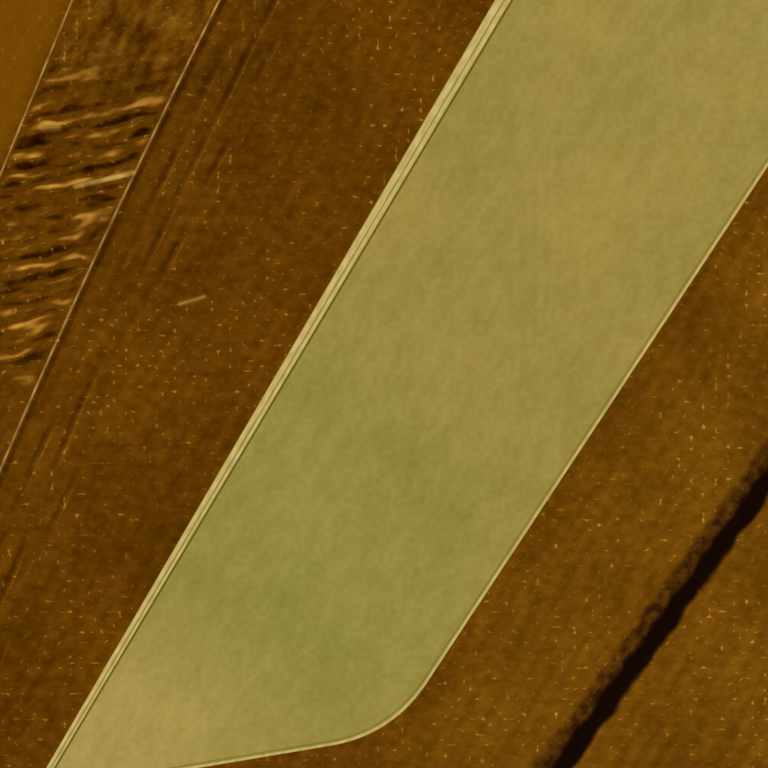
Give the GLSL for this texture, as a WebGL 1 fragment shader.

```glsl
precision highp float;
// Aerial farmland: a pale slanted crop strip between brown soils, tracks and a dark furrow.
uniform vec2 u_resolution;

vec2 gradientAt(vec2 cell) {
  float h = fract(sin(dot(cell, vec2(127.1, 311.7))) * 43758.5);
  return vec2(cos(h * 6.2832), sin(h * 6.2832));
}

// Gradient noise, roughly -0.7 to 0.7
float noise(vec2 p) {
  vec2 i = floor(p), f = fract(p);
  vec2 u = f * f * f * (f * (f * 6.0 - 15.0) + 10.0);
  vec2 e = vec2(1.0, 0.0);
  float low = mix(dot(gradientAt(i), f), dot(gradientAt(i + e), f - e), u.x);
  float high = mix(dot(gradientAt(i + e.yx), f - e.yx), dot(gradientAt(i + 1.0), f - 1.0), u.x);
  return mix(low, high, u.y);
}

float fbm(vec2 p) {
  float sum = 0.0, amp = 0.6;
  for (int i = 0; i < 4; i++) {
    sum += amp * noise(p);
    p = mat2(1.6, 1.2, -1.2, 1.6) * p + 7.3;
    amp *= 0.55;
  }
  return sum;
}

// Signed distance to the line a-b, positive on its right
float sideOf(vec2 p, vec2 a, vec2 b) {
  vec2 dir = normalize(b - a);
  return dot(p - a, vec2(dir.y, -dir.x));
}

float segment(vec2 p, vec2 a, vec2 b) {
  vec2 ab = b - a;
  return length(p - a - ab * clamp(dot(p - a, ab) / dot(ab, ab), 0.0, 1.0));
}

float smoothMax(float a, float b, float k) {
  float h = max(k - abs(a - b), 0.0) / k;
  return max(a, b) + h * h * k * 0.25;
}

// Soft coverage of a stroke of the given half width
float stroke(float d, float halfWidth, float blur) {
  return 1.0 - smoothstep(halfWidth - blur, halfWidth + blur, abs(d));
}

vec3 soilColor(vec2 p, vec2 rows, float rightSide) {
  float broad = fbm(p * 5.0);
  float grain = fbm(p * vec2(55.0, 75.0));
  float furrows = noise(rows * vec2(95.0, 9.0));
  vec3 col = mix(vec3(0.37, 0.215, 0.012), vec3(0.425, 0.265, 0.03), rightSide);
  col += vec3(0.09, 0.065, 0.015) * broad + vec3(0.10, 0.08, 0.03) * grain;
  col += vec3(0.05, 0.035, 0.01) * furrows;
  float specks = smoothstep(0.28, 0.6, noise(p * vec2(125.0, 150.0)));
  return col + vec3(0.24, 0.2, 0.12) * specks * (0.4 + 0.6 * smoothstep(-0.2, 0.3, broad + grain));
}

// Tyre tracks and pale scrapes on the left soil
vec3 addTracks(vec3 col, vec2 p, vec2 rows, float px) {
  float outer = (p.x - 0.412 * (p.y - 0.772)) * 0.92;
  float t = p.y - 0.388;
  float inner = (p.x - 0.43 * t - 0.06 * t * t) * 0.91;
  float strip = smoothstep(0.0, 0.012, outer) * smoothstep(0.0, 0.012, -inner);
  float breakup = 0.7 + 0.6 * noise(p * 60.0);

  col = mix(col, vec3(0.49, 0.30, 0.02), 0.65 * smoothstep(0.005, -0.02, outer));
  vec2 q = vec2(p.x, p.y - 0.2 * p.x + 0.006 * noise(p * 22.0));
  float ridge = noise(q * vec2(13.0, 72.0)) + 0.35 * noise(q * vec2(45.0, 130.0));
  float zone = strip * smoothstep(0.46, 0.56, p.y) * smoothstep(0.98, 0.82, p.y);
  col += zone * (vec3(0.42, 0.34, 0.2) * smoothstep(0.12, 0.6, ridge)
       - vec3(0.2, 0.14, 0.03) * smoothstep(0.05, 0.5, -ridge));
  float scrub = fbm(rows * vec2(65.0, 28.0));
  col += strip * smoothstep(0.8, 0.95, p.y) * vec3(0.22, 0.18, 0.09) * (scrub + 0.12);

  // Faint parallel wheel marks
  for (int i = 0; i < 3; i++) {
    float offset = 0.035 + 0.027 * float(i);
    float wobble = 0.004 * noise(vec2(p.y * 14.0, offset * 90.0));
    float patchy = smoothstep(-0.25, 0.4, noise(vec2(p.y * 11.0, offset * 200.0)));
    col -= vec3(0.10, 0.07, 0.01) * patchy * stroke(inner - offset + wobble, 0.003, 0.004);
    col += vec3(0.13, 0.1, 0.05) * patchy * breakup * stroke(inner - offset - 0.007 + wobble, 0.001, 0.002);
  }
  col -= vec3(0.09, 0.06, 0.01) * stroke(inner - 0.006, 0.003, 0.003);
  vec3 pale = vec3(0.74, 0.60, 0.37);
  col = mix(col, pale, breakup * 0.85 * stroke(outer, 0.0013, px));
  col = mix(col, pale, breakup * 0.9 * stroke(inner, 0.0015, px));
  float scrape = stroke(segment(p, vec2(0.098, 0.757), vec2(0.174, 0.775)), 0.003, 0.002);
  scrape += 0.7 * stroke(segment(p, vec2(0.234, 0.604), vec2(0.266, 0.614)), 0.002, 0.003);
  scrape += 0.7 * stroke(segment(p, vec2(0.052, 0.833), vec2(0.077, 0.835)), 0.002, 0.003);
  return mix(col, vec3(0.80, 0.66, 0.38), scrape * breakup);
}

vec3 addFurrow(vec3 col, vec2 p, float px) {
  float d = sideOf(p, vec2(0.736, 0.010), vec2(0.983, 0.352)) + 0.006 * noise(p * 35.0);
  float fringe = smoothstep(-0.036, -0.022, d) * smoothstep(0.012, 0.0, d);
  float rough = smoothstep(-0.35, 0.25, fbm(p * 70.0));
  col = mix(col, vec3(0.17, 0.08, 0.02), fringe * (0.9 - 0.5 * rough));
  return mix(col, vec3(0.07, 0.025, 0.012), 0.95 * stroke(d - 0.001, 0.012, 0.003 + px));
}

vec3 cropColor(vec2 p, vec2 rows) {
  float green = smoothstep(0.35, 0.0, length((p - vec2(0.42, 0.28)) * vec2(1.0, 0.8)));
  vec3 col = mix(vec3(0.605, 0.53, 0.25), vec3(0.565, 0.53, 0.245), green);
  col += vec3(0.05, 0.045, 0.05) * smoothstep(0.3, 0.0, distance(p, vec2(0.13, 0.0)));
  col += vec3(0.06, 0.035, 0.03) * fbm(p * 6.0) + 0.045 * fbm(rows * vec2(55.0, 25.0));
  return col + 0.025 * noise(p * 130.0);
}

void main() {
  vec2 p = gl_FragCoord.xy / u_resolution;
  float px = 1.0 / min(u_resolution.x, u_resolution.y);
  vec2 rows = mat2(0.86, 0.51, -0.51, 0.86) * p;

  // Crop strip: three edges with a rounded lower right corner
  float left = sideOf(p, vec2(0.060, 0.0), vec2(0.644, 1.0));
  float right = sideOf(p, vec2(0.540, 0.088), vec2(1.0, 0.785));
  float bottom = sideOf(p, vec2(0.26, 0.001), vec2(0.456, 0.034));
  float rim = smoothMax(right, bottom, 0.06);
  float crop = max(-left, rim);

  vec3 col = soilColor(p, rows, smoothstep(-0.1, 0.1, right));
  col = addTracks(col, p, rows, px);
  col = addFurrow(col, p, px);
  col = mix(col, cropColor(p, rows), smoothstep(px, -px, crop));

  // Pale borders with thin shadows
  float inside = smoothstep(px, -px, rim);
  float width = mix(0.009, 0.019, p.y);
  float fleck = 0.1 * noise(rows * vec2(190.0, 60.0));
  vec3 border = vec3(0.76, 0.68, 0.41) + fleck;
  col = mix(col, border, inside * stroke(left - width * 0.5, width * 0.45, px));
  col = mix(col, vec3(0.52, 0.43, 0.16), 0.7 * inside * stroke(left - width * 0.58, 0.001, px));
  col = mix(col, vec3(0.34, 0.28, 0.08), 0.75 * inside * stroke(left - width - 0.001, 0.0012, px));
  float onCrop = smoothstep(-px, px, left);
  col = mix(col, vec3(0.46, 0.41, 0.14), 0.5 * onCrop * stroke(rim + 0.005, 0.0015, px));
  col = mix(col, border, 0.9 * onCrop * stroke(rim + 0.001, 0.0018, px));
  gl_FragColor = vec4(clamp(col, 0.0, 1.0), 1.0);
}
```
